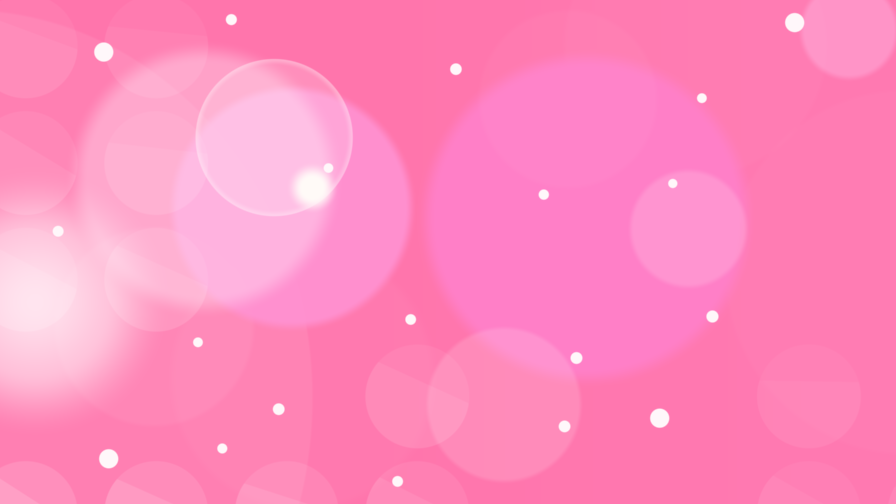
Give the GLSL for this background, as a Shadertoy shader.

```glsl
// Soft pink bokeh: large blurred discs, a faint disc lattice and small white dots.

float hash(vec2 p) {
    return fract(sin(dot(p, vec2(127.1, 311.7))) * 43758.5453);
}

// Coverage of a disc whose edge fades over +-soft.
float disc(vec2 p, vec2 centre, float radius, float soft) {
    return 1.0 - smoothstep(radius - soft, radius + soft, length(p - centre));
}

// Regular lattice of faint discs, some split by a straight shade line.
float latticeDiscs(vec2 p, float px) {
    vec2 spacing = vec2(0.259, 0.2315);
    vec2 q = p - vec2(0.051, -0.018);
    vec2 cell = floor(q / spacing + 0.5);
    vec2 local = q - cell * spacing;

    bool bottomRow = cell.y < 0.5 && (cell.x < 3.5 || cell.x > 5.5);
    bool secondRow = cell.y == 1.0 && cell.x > 0.5 && mod(cell.x, 3.0) < 0.5;
    bool leftColumns = cell.y > 1.5 && cell.x < 1.5;
    if (!(bottomRow || secondRow || leftColumns)) return 0.0;

    float strength = 0.25 * exp(-0.17 * cell.x - 0.22 * cell.y);
    float angle = 1.3 + 0.6 * (hash(cell) - 0.5);
    float split = smoothstep(-px, px, dot(local, vec2(cos(angle), sin(angle))) - 0.03);
    return disc(local, vec2(0.0), 0.103, px) * strength * (1.0 - 0.5 * split);
}

// One jittered dot in most cells of a square grid.
float scatteredDots(vec2 p, float px) {
    vec2 cell = floor(p / 0.25);
    vec2 jitter = vec2(hash(cell + 3.1), hash(cell + 17.7));
    vec2 centre = (cell + mix(vec2(0.12), vec2(0.88), jitter)) * 0.25;
    float radius = hash(cell + 41.3) > 0.8 ? 0.019 : mix(0.009, 0.012, hash(cell + 8.9));
    return disc(p, centre, radius, px) * step(0.3, hash(cell + 29.5));
}

void mainImage(out vec4 fragColor, in vec2 fragCoord) {
    vec2 p = fragCoord / iResolution.y;
    float px = 1.0 / iResolution.y;
    const vec3 white = vec3(1.0);

    // Base tint, slightly lighter to the right
    vec3 color = mix(vec3(1.0, 0.46, 0.675), vec3(1.0, 0.475, 0.695), smoothstep(0.7, 1.7, p.x));

    // Faint wide layers
    float haze = 0.07 * disc((p - vec2(-0.07, 0.21)) / vec2(0.69, 0.77), vec2(0.0), 1.0, 0.004);
    haze += 0.05 * disc(p, vec2(0.306, 0.352), 0.197, 0.006);
    haze += 0.03 * disc(p, vec2(0.60, 0.25), 0.26, 0.01);
    haze += 0.025 * disc(p, vec2(1.38, 0.91), 0.26, 0.006);
    haze += 0.025 * disc(p, vec2(1.80, 0.46), 0.36, 0.006);
    color = mix(color, white, haze);

    // Large tinted discs
    color = mix(color, vec3(1.0, 0.50, 0.785), 0.95 * disc(p, vec2(1.164, 0.567), 0.318, 0.020));
    color = mix(color, vec3(1.0, 0.57, 0.82), 0.92 * disc(p, vec2(0.579, 0.588), 0.236, 0.012));
    color = mix(color, vec3(1.0, 0.96, 1.0), 0.34 * disc(p, vec2(0.405, 0.644), 0.253, 0.024));
    color = mix(color, white, 0.03 * disc(p, vec2(1.127, 0.803), 0.176, 0.006));

    // Bright glow at the left edge
    vec2 glowCentre = vec2(0.07, 0.40);
    float glow = mix(0.75, 0.42, smoothstep(0.0, 0.22, length(p - glowCentre)));
    color = mix(color, white, glow * disc(p, glowCentre, 0.205, 0.065));

    // Small translucent discs
    color = mix(color, white, latticeDiscs(p, px));
    color = mix(color, white, 0.16 * disc(p, vec2(1.366, 0.546), 0.115, 0.007));
    color = mix(color, white, 0.15 * disc(p, vec2(1.0, 0.197), 0.152, 0.006));
    color = mix(color, vec3(1.0, 0.85, 1.0), 0.28 * disc(p, vec2(1.685, 0.94), 0.095, 0.008));

    // Rimmed bubble with a glint
    vec2 bubbleCentre = vec2(0.544, 0.727);
    float rim = smoothstep(0.143, 0.156, length(p - bubbleCentre));
    color = mix(color, white, (0.19 + 0.22 * rim) * disc(p, bubbleCentre, 0.156, px));
    color = mix(color, vec3(1.0, 0.98, 0.97), disc(p, vec2(0.62, 0.627), 0.036, 0.016));

    // Crisp dots on top
    color = mix(color, vec3(1.0, 0.97, 0.98), scatteredDots(p, px));
    fragColor = vec4(color, 1.0);
}
```
